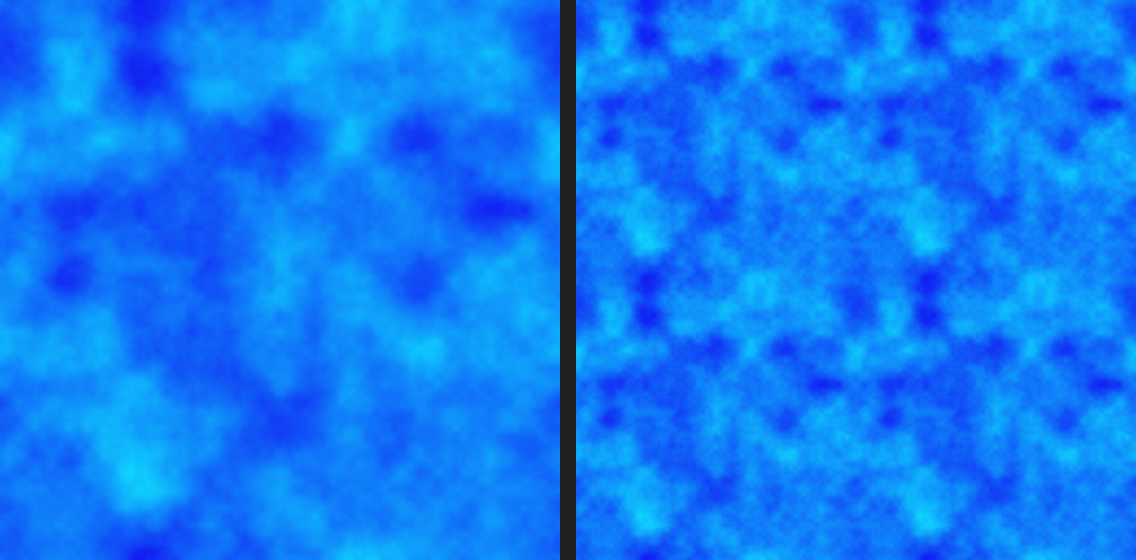
Left, the tile; right, the same tile 2 across and 2 down.
Reproduce this texture procedurally as a WebGL 2 fragment shader.

```glsl
#version 300 es
precision highp float;
// Seamless soft blue cloud texture made from wrapping fractal value noise.

uniform vec2 u_resolution;
out vec4 fragColor;

const int OCTAVES = 5;
const int BASE_CELLS = 8;
const vec3 DEEP_BLUE = vec3(0.07, 0.0, 0.945);
const vec3 BRIGHT_CYAN = vec3(0.055, 0.95, 1.0);

// Integer hash of a lattice point, returned in 0..1
float hash(ivec2 cell, int seed) {
    uvec2 c = uvec2(cell);
    uint h = c.x * 73856093u ^ c.y * 19349663u ^ uint(seed) * 83492791u;
    h = (h ^ (h >> 16)) * 0x7feb352du;
    h = (h ^ (h >> 15)) * 0x846ca68bu;
    h ^= h >> 16;
    return float(h >> 8) / 16777215.0;
}

// Value noise that repeats after a whole number of cells
float tiledNoise(vec2 uv, int cells, int seed) {
    vec2 p = uv * float(cells);
    ivec2 lo = ivec2(floor(p)) % cells;
    ivec2 hi = (lo + 1) % cells;
    vec2 f = smoothstep(0.0, 1.0, fract(p));
    float bottom = mix(hash(lo, seed), hash(ivec2(hi.x, lo.y), seed), f.x);
    float top = mix(hash(ivec2(lo.x, hi.y), seed), hash(hi, seed), f.x);
    return mix(bottom, top, f.y);
}

// Octaves double in frequency and halve in strength
float tiledFbm(vec2 uv, int baseCells, int octaves) {
    float sum = 0.0;
    float total = 0.0;
    float amplitude = 0.5;
    int cells = baseCells;
    for (int i = 0; i < octaves; i++) {
        sum += amplitude * tiledNoise(uv, cells, i + 1);
        total += amplitude;
        amplitude *= 0.5;
        cells *= 2;
    }
    return sum / total;
}

vec3 cloudColor(float density) {
    return mix(DEEP_BLUE, BRIGHT_CYAN, density);
}

void main() {
    vec2 uv = gl_FragCoord.xy / u_resolution;
    float density = tiledFbm(uv, BASE_CELLS, OCTAVES);
    fragColor = vec4(cloudColor(density), 1.0);
}
```
